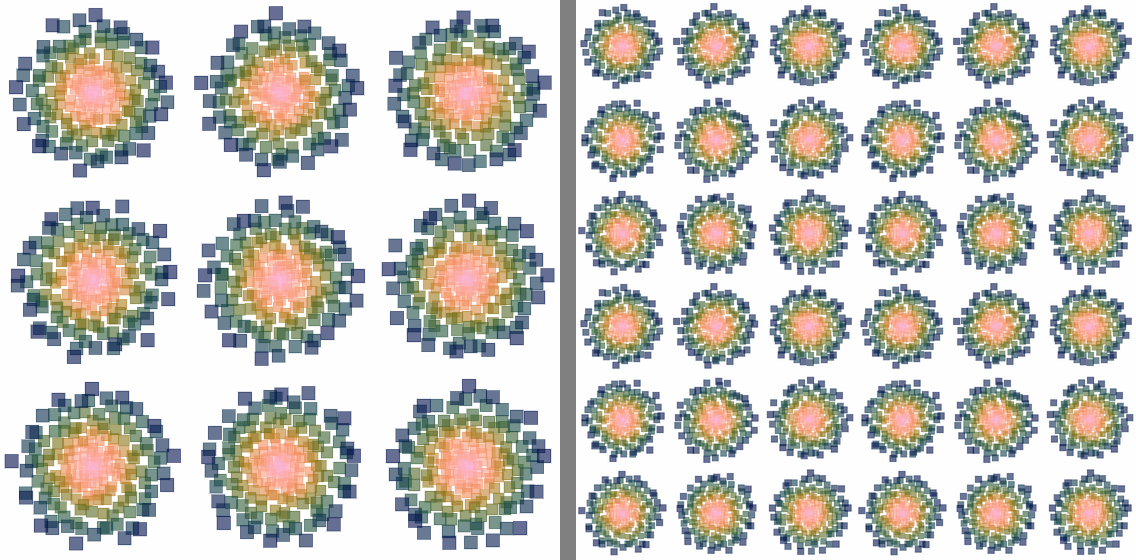
Left, the tile; right, the same tile 2 across and 2 down.
Write a WebGL 1 fragment shader that draws this pattern.

```glsl
precision highp float;
// Three by three bursts of translucent outlined squares on white.
// Each burst is a golden-angle spiral whose radius grows linearly; squares
// grow outward, turn from pink to navy, and are jittered per burst.

uniform vec2 u_resolution;

#define REPEATS 3.0
#define SQUARES 200
#define BURST_RADIUS 0.140
#define JITTER_INNER 0.004
#define JITTER_OUTER 0.010
#define SIZE_INNER 0.0135
#define SIZE_OUTER 0.0243
#define FILL_ALPHA 0.61
#define LINE_ALPHA 0.33
#define LINE_WIDTH 0.0015
#define GOLDEN_ANGLE 2.39996
#define PAPER vec3(0.995)

float hash(vec2 p) {
  return fract(sin(dot(p, vec2(127.1, 311.7))) * 43758.5453);
}

float ramp(float a, float b, float x) {
  return clamp((x - a) / (b - a), 0.0, 1.0);
}

// From pink at the centre (0) through salmon, ochre, olive, green and teal
// to navy at the rim (1).
vec3 palette(float t) {
  vec3 c = mix(vec3(0.98, 0.74, 0.96), vec3(0.99, 0.65, 0.58), ramp(0.0, 0.20, t));
  c = mix(c, vec3(0.95, 0.56, 0.36), ramp(0.20, 0.35, t));
  c = mix(c, vec3(0.72, 0.51, 0.14), ramp(0.35, 0.46, t));
  c = mix(c, vec3(0.45, 0.44, 0.10), ramp(0.46, 0.57, t));
  c = mix(c, vec3(0.20, 0.38, 0.23), ramp(0.57, 0.72, t));
  c = mix(c, vec3(0.07, 0.26, 0.30), ramp(0.72, 0.84, t));
  return mix(c, vec3(0.02, 0.08, 0.31), ramp(0.84, 0.97, t));
}

// Signed distance to a square of the given half side.
float squareDistance(vec2 p, float halfSide) {
  vec2 d = abs(p) - halfSide;
  return max(d.x, d.y);
}

void main() {
  vec2 uv = gl_FragCoord.xy / u_resolution;
  float pixel = 1.0 / min(u_resolution.x, u_resolution.y);

  // Equal cells; every burst stays inside its own, so opposite edges join.
  vec2 cell = mod(floor(uv * REPEATS), REPEATS);
  vec2 p = (fract(uv * REPEATS) - 0.5) / REPEATS;
  float seed = dot(cell, vec2(3.0, 1.0)) + 1.0;

  vec3 color = PAPER;
  for (int i = 0; i < SQUARES; i++) {
    float n = float(i);
    float t = (n + 0.5) / float(SQUARES);

    // Spiral position with a random shift that widens outward.
    float angle = n * GOLDEN_ANGLE;
    vec2 shift = vec2(hash(vec2(n, seed)), hash(vec2(n + 0.37, seed + 17.0))) * 2.0 - 1.0;
    vec2 center = BURST_RADIUS * t * vec2(cos(angle), sin(angle));
    center += mix(JITTER_INNER, JITTER_OUTER, t) * shift;

    float d = squareDistance(p - center, 0.5 * mix(SIZE_INNER, SIZE_OUTER, t));
    if (d < LINE_WIDTH + pixel) {
      // Translucent fill with a denser outline.
      float fill = 1.0 - smoothstep(-0.5 * pixel, 0.5 * pixel, d);
      float line = clamp((0.5 * LINE_WIDTH - abs(d)) / pixel + 0.5, 0.0, 1.0);
      color = mix(color, palette(t), FILL_ALPHA * fill + LINE_ALPHA * line);
    }
  }
  gl_FragColor = vec4(color, 1.0);
}
```
